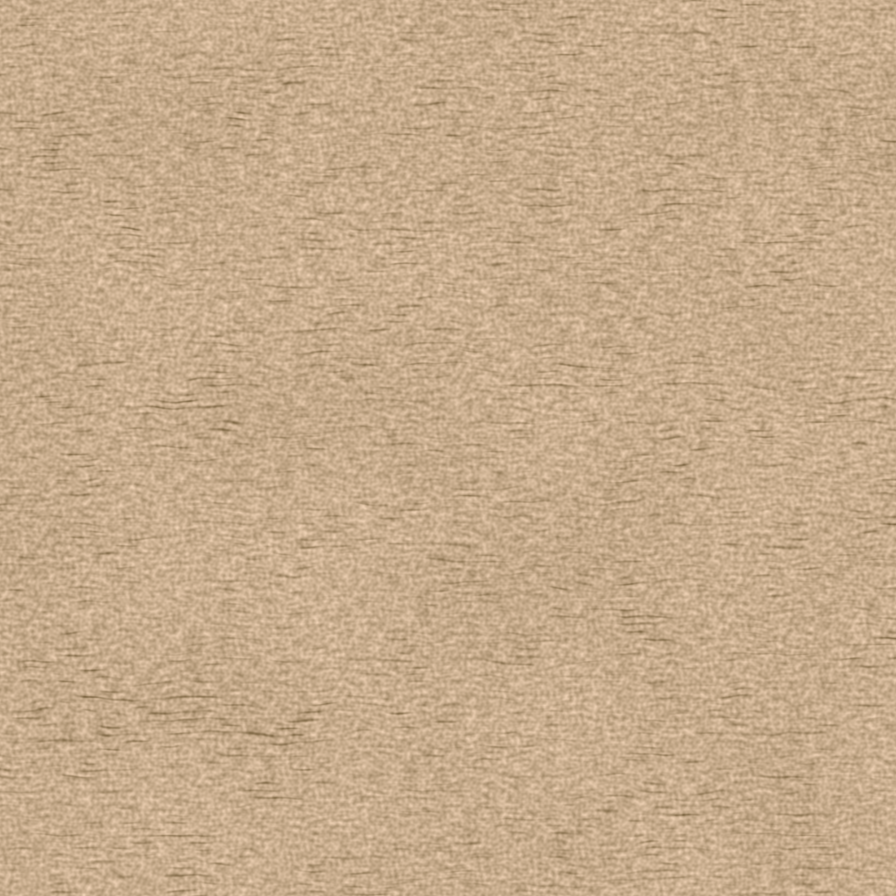
Give the GLSL for this texture, as a WebGL 1 fragment shader.

```glsl
precision highp float;

uniform vec2 u_resolution;

const vec3 SHADE_COLOR = vec3(0.66, 0.56, 0.43);
const vec3 LIGHT_COLOR = vec3(0.84, 0.73, 0.61);
const float BASE_TONE = 0.71;

const float ROWS = 124.0;          // weft threads per canvas height
const float ROW_WAVER = 0.007;     // how far threads drift up and down
const float DASH_FREQ = 30.0;      // dark gaps along one thread
const float DASH_DEPTH = 0.80;
const vec2 STREAK_FREQ = vec2(58.0, 218.0);
const float STREAK_DEPTH = 0.66;
const vec2 WARP_FREQ = vec2(205.0, 46.0);
const float WARP_DEPTH = 0.26;
const float GRAIN_FREQ = 207.0;
const float GRAIN_DEPTH = 0.78;
const float PATCH_FREQ = 6.0;
const float PATCH_DEPTH = 0.16;
const float TAU = 6.2831853;

float hash(vec2 cell) {
  vec3 q = fract(vec3(cell.xyx) * 0.1031);
  q += dot(q, q.yzx + 33.33);
  return fract((q.x + q.y) * q.z);
}

float cornerSlope(vec2 cell, vec2 offset) {
  float angle = TAU * hash(cell);
  return dot(vec2(cos(angle), sin(angle)), offset);
}

float gradientNoise(vec2 p) {
  vec2 i = floor(p);
  vec2 f = p - i;
  vec2 w = f * f * f * (f * (f * 6.0 - 15.0) + 10.0);
  vec2 e = vec2(1.0, 0.0);
  float low = mix(cornerSlope(i, f), cornerSlope(i + e, f - e), w.x);
  float high = mix(cornerSlope(i + e.yx, f - e.yx),
                   cornerSlope(i + e.xx, f - e.xx), w.x);
  return mix(low, high, w.y);
}

vec2 rotate(vec2 p, float angle) {
  float c = cos(angle);
  float s = sin(angle);
  return vec2(c * p.x - s * p.y, s * p.x + c * p.y);
}

// Broken dark gaps between neighbouring weft threads
float threadGaps(vec2 p) {
  float y = p.y * ROWS;
  float row = floor(y);
  float gap = pow(0.5 - 0.5 * cos(TAU * (y - row)), 3.0);
  float along = p.x * DASH_FREQ + 9.0 * hash(vec2(row, 71.0));
  float dash = gradientNoise(vec2(along, row * 1.37 + 0.5));
  return gap * smoothstep(-0.08, 0.42, dash);
}

void main() {
  vec2 p = gl_FragCoord.xy / u_resolution.y;

  // Slow drift of the threads
  vec2 cloth = p;
  cloth.y += ROW_WAVER * gradientNoise(p * vec2(11.0, 17.0) + 40.0);
  cloth.y += 0.4 * ROW_WAVER * gradientNoise(p * vec2(38.0, 45.0) + 90.0);

  // Patches where the rows show more or less
  float broad = gradientNoise(p * PATCH_FREQ + 7.3);
  float rowStrength = clamp(0.75 + 1.3 * gradientNoise(p * 9.0 + 23.7), 0.25, 1.3);

  // Weft, warp and fibre grain
  float gaps = threadGaps(cloth);
  float streak = gradientNoise(cloth * STREAK_FREQ + 130.0);
  float warp = gradientNoise(p * WARP_FREQ + 260.0);
  float grain = gradientNoise(rotate(p, 0.55) * GRAIN_FREQ + 310.0);

  float tone = BASE_TONE
    - DASH_DEPTH * rowStrength * gaps
    + STREAK_DEPTH * streak
    + WARP_DEPTH * warp
    + GRAIN_DEPTH * grain
    + PATCH_DEPTH * broad;

  gl_FragColor = vec4(mix(SHADE_COLOR, LIGHT_COLOR, tone), 1.0);
}
```
